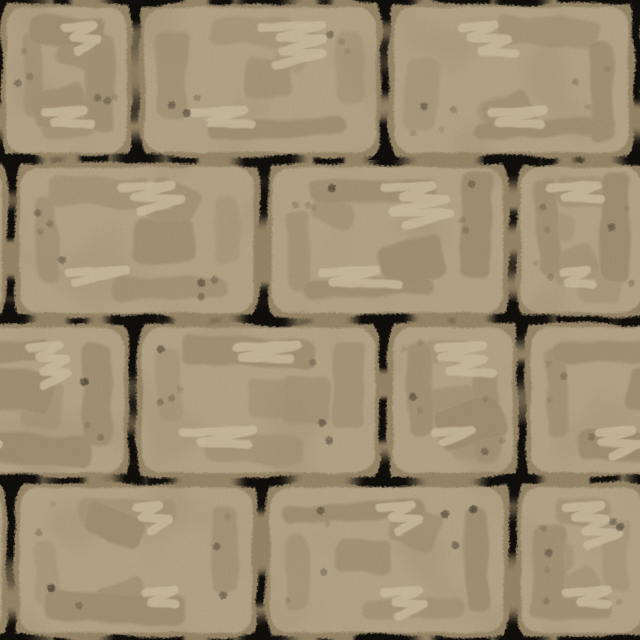
Give the GLSL for this texture, as a WebGL 1 fragment shader.

```glsl
precision highp float;
// Hand-painted wall of worn tan stone blocks with broken black cracks in the joints.
uniform vec2 u_resolution;

const float ROWS = 4.0;
const vec3 MORTAR = vec3(0.575, 0.510, 0.390);
const vec3 STONE = vec3(0.690, 0.630, 0.515);
const vec3 SHADE = vec3(0.612, 0.545, 0.432);
const vec3 LIGHT = vec3(0.775, 0.720, 0.610);
const vec3 PIT = vec3(0.240, 0.210, 0.160);
const vec3 CRACK = vec3(0.035, 0.030, 0.022);

float hash(vec2 p) {
  vec3 q = fract(p.xyx * 0.1031);
  q += dot(q, q.yzx + 33.33);
  return fract((q.x + q.y) * q.z);
}

vec3 hash3(vec2 p) {
  return vec3(hash(p), hash(p + 17.3), hash(p + 41.9));
}

float corner(vec2 cell, vec2 offset) {
  float a = 6.2832 * hash(cell);
  return dot(vec2(cos(a), sin(a)), offset);
}

float gradientNoise(vec2 p) {
  vec2 i = floor(p), f = fract(p), e = vec2(1.0, 0.0);
  vec2 u = f * f * f * (f * (f * 6.0 - 15.0) + 10.0);
  return mix(mix(corner(i, f), corner(i + e, f - e), u.x),
             mix(corner(i + e.yx, f - e.yx), corner(i + 1.0, f - 1.0), u.x), u.y);
}

float roundBox(vec2 p, vec2 halfSize, float radius) {
  vec2 d = abs(p) - halfSize + radius;
  return length(max(d, 0.0)) + min(max(d.x, d.y), 0.0) - radius;
}

float segment(vec2 p, vec2 a, vec2 b) {
  vec2 ab = b - a;
  return length(p - a - ab * clamp(dot(p - a, ab) / dot(ab, ab), 0.0, 1.0));
}

float fill(float d, float soft) { return 1.0 - smoothstep(-soft, soft, d); }

// Vertical joints of each course, counted from the bottom
vec3 rowJoints(float row) {
  row = mod(row, ROWS);
  if (row < 0.5) return vec3(0.017, 0.408, 0.801);
  if (row < 1.5) return vec3(0.208, 0.600, 0.815);
  if (row < 2.5) return vec3(0.017, 0.411, 0.800);
  return vec3(0.212, 0.602, 0.996);
}

// Left joint, right joint and index of the block at x
vec3 blockSpan(float x, vec3 j) {
  if (x < j.x) return vec3(j.z - 1.0, j.x, 2.0);
  if (x < j.y) return vec3(j.x, j.y, 0.0);
  if (x < j.z) return vec3(j.y, j.z, 1.0);
  return vec3(j.z, j.x + 1.0, 2.0);
}

// Broad soft brush patches: two sides, bottom and top, then the middle
float brushPatches(vec2 p, vec2 size, vec2 seed) {
  float shade = 0.0;
  p += 0.008 * vec2(gradientNoise(p * 20.0 + seed), gradientNoise(p * 20.0 + seed + 31.0));
  for (int i = 0; i < 6; i++) {
    float n = float(i), side = mod(n, 2.0) * 2.0 - 1.0;
    vec3 r = hash3(seed + n * 5.7);
    vec2 c = (r.xy - 0.5) * size, h = vec2(0.025 + 0.03 * r.z, 0.02 + 0.02 * r.x);
    if (i < 2) {
      c = vec2(side * (size.x - 0.042), (r.x - 0.5) * 0.05);
      h = vec2(0.016 + 0.012 * r.y, size.y * (0.45 + 0.3 * r.z));
    } else if (i < 4) {
      c = vec2((r.x - 0.5) * size.x * 0.7, side * (size.y - 0.038));
      h = vec2(size.x * (0.3 + 0.35 * r.z), 0.013 + 0.011 * r.y);
    }
    float tilt = (r.y - 0.5) * (i < 4 ? 0.12 : 0.9);
    vec2 q = p - c;
    q += tilt * vec2(-q.y, q.x);
    shade = max(shade, (0.4 + 0.6 * r.z) * fill(roundBox(q, h, 0.013), 0.004));
  }
  return shade;
}

// Zigzag dry-brush scribble running downwards from its centre
float scribble(vec2 p, float reach, float count, vec2 seed) {
  float d = 1.0;
  vec2 a = vec2(-reach, 0.0);
  for (int i = 0; i < 6; i++) {
    float n = float(i);
    if (n >= count) break;
    float side = 1.0 - 2.0 * mod(n, 2.0);
    vec2 b = vec2(side * reach * (0.45 + 0.55 * hash(seed + n)) + 0.004 * n,
                  -0.011 * n + 0.004 * side);
    d = min(d, segment(p, a, b));
    a = b;
  }
  return fill(d - 0.0068 + 0.002 * gradientNoise(p * vec2(40.0, 170.0) + seed), 0.0022);
}

float pits(vec2 p, vec2 size, vec2 seed, float grain) {
  float dark = 0.0;
  for (int i = 0; i < 7; i++) {
    vec3 r = hash3(seed + float(i) * 3.1 + 70.0);
    float side = mod(float(i), 2.0) * 2.0 - 1.0;
    vec2 c = size * vec2(side * (0.45 + 0.4 * r.x), (r.y - 0.5) * 1.6);
    float d = length(p - c) - 0.0045 - 0.002 * r.z;
    dark = max(dark, fill(d + 0.003 * grain, 0.0022) * (0.15 + 0.65 * r.z * r.z));
  }
  return dark * (0.85 + 0.4 * grain);
}

void main() {
  vec2 p = gl_FragCoord.xy / u_resolution;
  float row = floor(p.y * ROWS);
  vec3 span = blockSpan(p.x, rowJoints(row));
  vec2 q = p - vec2(0.5 * (span.x + span.y), (row + 0.5) / ROWS);
  vec2 size = vec2(0.5 * (span.y - span.x) - 0.014, 0.5 / ROWS - 0.0115);
  vec2 seed = vec2(row * 11.0 + 3.0, span.z * 19.0 + 5.0);
  float grain = gradientNoise(p * 250.0);

  // Block face
  vec3 face = mix(STONE, SHADE, 0.3 * smoothstep(0.0, 0.5, gradientNoise(q * 9.0 + seed)));
  face = mix(face, SHADE, brushPatches(q, size, seed));
  for (int i = 0; i < 2; i++) {
    vec3 r = hash3(seed + float(i) * 9.3 + 50.0);
    vec2 c = size * vec2((r.x - 0.5) * 0.7, i == 0 ? 0.72 : -0.45);
    float reach = min(0.022 + 0.035 * r.y, size.x * 0.4);
    float count = floor(i == 0 ? 3.0 + 3.9 * r.z : 2.0 + 2.5 * r.z);
    face = mix(face, LIGHT, 0.85 * scribble(q - c, reach, count, seed + float(i)));
  }
  face = mix(face, PIT, pits(q, size, seed, grain));
  float edge = roundBox(q, size, 0.03) + 0.003 * gradientNoise(p * 24.0) + 0.003 * grain;
  vec3 color = mix(MORTAR, face, fill(edge, 0.0025));

  // Upright cracks, flared where they meet a course line
  float joint = q.x < 0.0 ? span.x : span.y;
  float id = floor(fract(joint) * 47.0) + 60.0 * row;
  float toCourse = 0.5 / ROWS - abs(q.y);
  float flare = 0.35 + 0.65 * hash(vec2(id, step(0.0, q.y)));
  float width = 0.0058 + 0.021 * flare * exp(-toCourse / 0.013);
  float d = abs(p.x - joint + 0.006 * gradientNoise(vec2(p.y * 24.0, id + 0.37))) - width;
  float cover = smoothstep(-0.2, 0.15, gradientNoise(vec2(p.y * 17.0, id + 0.5)));
  cover = max(cover, smoothstep(0.055, 0.02, toCourse));
  float ink = fill(d + 0.003 * grain, 0.0025) * cover;

  // Course cracks, solid near the joints and broken between them
  float line = floor(p.y * ROWS + 0.5), lane = mod(line, ROWS) * 3.0 + 0.43;
  vec3 above = abs(fract(p.x - rowJoints(line) + 0.5) - 0.5);
  vec3 below = abs(fract(p.x - rowJoints(line - 1.0) + 0.5) - 0.5);
  vec3 nearest = min(above, below);
  float toJoint = min(nearest.x, min(nearest.y, nearest.z));
  float solid = smoothstep(0.06, 0.025, toJoint + 0.04 * gradientNoise(vec2(p.x * 9.0, lane)));
  d = abs(p.y - line / ROWS + 0.007 * gradientNoise(vec2(p.x * 16.0, lane + 20.0)));
  cover = max(solid, smoothstep(-0.02, 0.22, gradientNoise(vec2(p.x * 19.0, lane + 40.0))));
  ink = max(ink, fill(d - 0.0045 - 0.003 * solid + 0.003 * grain, 0.0025) * cover);

  color = mix(color, CRACK, 0.95 * ink);
  gl_FragColor = vec4(color + 0.012 * grain, 1.0);
}
```
